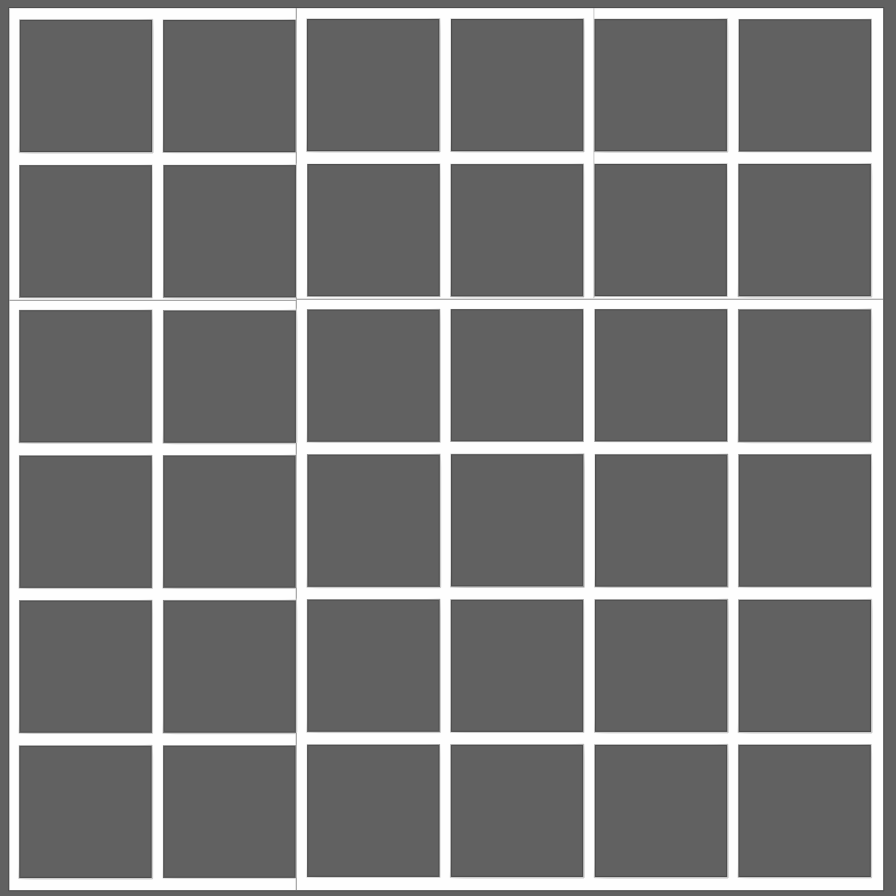
Write a WebGL 2 fragment shader that draws this pattern.

```glsl
#version 300 es
precision highp float;

uniform vec2 u_resolution;
out vec4 fragColor;

const vec3 PANE_GREY = vec3(0.38);
const vec3 EDGE_DARK = vec3(0.30);
const vec3 RIM_LIGHT = vec3(0.80);
const vec3 SEAM_GREY = vec3(0.63);
const vec3 BAR_WHITE = vec3(0.995);

const float PANES = 6.0;
const vec2 FIRST_CENTER = vec2(0.0957, 0.0944);
const vec2 PITCH = vec2(0.1605, 0.1620);
const vec2 PANE_HALF = vec2(0.0739, 0.0738);
const vec2 FRAME_MIN = vec2(0.0104, 0.0065);
const vec2 FRAME_MAX = vec2(0.9857, 0.9909);
const vec2 SEAM = vec2(0.3307, 0.6654);
const float LINE = 0.0013;

float hash(vec2 p) {
    return fract(sin(dot(p, vec2(127.1, 311.7))) * 43758.55);
}

float boxDistance(vec2 p, vec2 halfSize) {
    vec2 d = abs(p) - halfSize;
    return length(max(d, 0.0)) + min(max(d.x, d.y), 0.0);
}

// Coverage of the region where distance is negative
float coverage(float distance, float pixel) {
    return clamp(0.5 - distance / pixel, 0.0, 1.0);
}

float stroke(float offset, float width, float pixel) {
    return coverage(abs(offset) - 0.5 * width, pixel) * min(1.0, width / pixel);
}

// White frame with a thin dark outline
vec3 drawFrame(vec3 color, vec2 uv, float pixel) {
    vec2 center = 0.5 * (FRAME_MIN + FRAME_MAX);
    float d = boxDistance(uv - center, 0.5 * (FRAME_MAX - FRAME_MIN));
    color = mix(color, EDGE_DARK, coverage(d - LINE, pixel));
    return mix(color, BAR_WHITE, coverage(d, pixel));
}

// Joints between the separate panels of the frame
vec3 drawSeams(vec3 color, vec2 uv, float shift, float pixel) {
    vec2 inside = step(FRAME_MIN, uv) * step(uv, FRAME_MAX);
    float mask = inside.x * inside.y;
    float vertical = stroke(uv.x - SEAM.x, LINE, pixel);
    float horizontal = stroke(uv.y - SEAM.y - shift, LINE, pixel);
    float faint = 0.5 * step(SEAM.y, uv.y) * stroke(uv.x - 0.6628, LINE, pixel);
    return mix(color, SEAM_GREY, mask * max(max(vertical, horizontal), faint));
}

// Grey pane with a dark inner edge and an uneven light rim
vec3 drawPane(vec3 color, vec2 uv, float shift, float pixel) {
    vec2 cell = clamp(floor((uv - FIRST_CENTER) / PITCH + 0.5), 0.0, PANES - 1.0);
    vec2 jitter = vec2(hash(cell), hash(cell + 17.0)) - 0.5;
    vec2 p = uv - FIRST_CENTER - cell * PITCH - vec2(0.0, shift) - 0.0006 * jitter;
    float d = boxDistance(p, PANE_HALF);

    // The rim is heavier toward the lower right
    float lowerRight = smoothstep(-0.02, 0.02, p.x - p.y);
    float rim = LINE * mix(0.4, 1.0, lowerRight) * mix(0.6, 1.3, hash(cell + 5.0));
    color = mix(color, RIM_LIGHT, coverage(d - rim, pixel));
    color = mix(color, EDGE_DARK, coverage(d, pixel));
    return mix(color, PANE_GREY, coverage(d + LINE, pixel));
}

void main() {
    vec2 uv = gl_FragCoord.xy / u_resolution;
    float pixel = 1.0 / min(u_resolution.x, u_resolution.y);
    float panelShift = mix(-0.0006, 0.0006, step(SEAM.x, uv.x));

    vec3 color = drawFrame(PANE_GREY, uv, pixel);
    color = drawSeams(color, uv, panelShift, pixel);
    color = drawPane(color, uv, panelShift, pixel);
    fragColor = vec4(color, 1.0);
}
```
